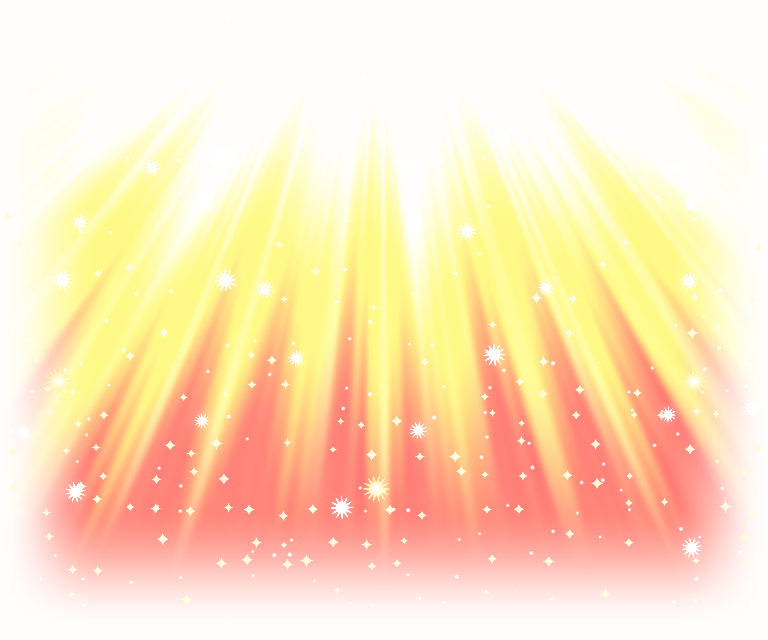
Give the GLSL for this background, as a Shadertoy shader.

```glsl
// Sunburst curtain: rays fan down from a point above the canvas, passing from
// white through yellow to coral, then fade to white at the sides and bottom.
// Layered sines in ray angle shape the streaks; hashed grids scatter sparkles.

float hash(vec2 cell) {
    return fract(sin(dot(cell, vec2(127.1, 311.7))) * 4375.85);
}

float bump(float x, float centre, float width) {
    float d = (x - centre) / width;
    return exp(-d * d);
}

// Thin streaks, roughly -1 to 1
float streaks(float angle) {
    return 0.35 * sin(angle * 47.0 + 1.3 + sin(angle * 19.0))
         + 0.30 * sin(angle * 89.0 + 2.0 * sin(angle * 23.0 + 1.0))
         + 0.22 * sin(angle * 163.0 + 2.5 * sin(angle * 31.0))
         + 0.13 * sin(angle * 241.0 + 0.7);
}

// Signed size of a four-pointed glint
float glint(vec2 q, float radius) {
    vec2 s = pow(abs(q) + 1e-5, vec2(0.65));
    return pow(s.x + s.y, 1.0 / 0.65) - radius;
}

// Signed size of a many-pointed burst
float burst(vec2 q, float radius, float points, float turn) {
    float spike = 0.5 + 0.5 * cos(atan(q.y, q.x) * points + turn);
    return length(q) - radius * mix(0.52, 1.0, spike * spike);
}

// One scattered layer; kind 0 = dots, 1 = glints, 2 = bursts
float sparkles(vec2 p, float size, float chance, int kind, float seed) {
    vec2 cell = floor(p / size);
    vec2 key = cell + seed;
    if (hash(key) > chance) return 0.0;
    vec2 jitter = vec2(hash(key + 17.3), hash(key + 41.9)) - 0.5;
    vec2 q = p - (cell + 0.5 + jitter * 0.58) * size;
    float vary = hash(key + 73.1);
    float edge = 1.0 / iResolution.y;
    float d = length(q) - mix(0.0018, 0.0030, vary);
    float halo = 0.0;
    if (kind == 1) d = glint(q, mix(0.006, 0.0105, vary));
    if (kind == 2) {
        d = burst(q, mix(0.012, 0.018, vary), 12.0, vary * 6.0);
        halo = 0.25 * exp(-dot(q, q) / 0.00018);
    }
    return max(1.0 - smoothstep(-edge, edge, d), halo);
}

void mainImage(out vec4 fragColor, in vec2 fragCoord) {
    vec2 uv = fragCoord / iResolution.xy;
    float aspect = iResolution.x / iResolution.y;
    vec2 p = vec2(uv.x * aspect, uv.y);
    float depth = 1.0 - uv.y;

    // Ray coordinates around the hidden light
    float slope = (uv.x - 0.497) * 1.202 / (1.22 - uv.y);
    float angle = atan(slope);
    float fine = streaks(angle);

    // Broad openings where white light reaches lower
    float centreGap = bump(slope, 0.08, 0.04);
    float leftGap = bump(slope, -0.52, 0.08);
    float rightGap = bump(slope, 0.92, 0.13);

    // White to yellow
    vec3 white = vec3(1.0, 0.998, 0.99);
    float yellowTop = 0.19 - 0.045 * cos(angle * 19.5) - 0.04 * abs(slope)
        + 0.13 * centreGap + 0.07 * leftGap + 0.09 * rightGap + 0.045 * fine;
    float yellowAmount = smoothstep(yellowTop, yellowTop + 0.24, depth);
    vec3 color = mix(white, vec3(1.0, 0.98, 0.53), yellowAmount);
    color = mix(color, white, 0.28 * smoothstep(0.0, 0.9, fine));

    // Yellow to coral, with long alternating tongues
    float coralTop = 0.46 - 0.09 * cos(43.3 * (slope + 0.073))
        + 0.07 * fine + 0.09 * centreGap + 0.11 * leftGap;
    float coralAmount = smoothstep(coralTop, coralTop + 0.32, depth);
    color = mix(color, vec3(1.0, 0.53, 0.48), coralAmount);
    color += vec3(0.0, 0.06, 0.03) * fine * coralAmount
        * (1.0 - smoothstep(0.75, 0.88, depth));

    // Soft white border
    float side = smoothstep(0.0, 0.13, min(uv.x, 1.0 - uv.x));
    float floorFade = smoothstep(0.015, 0.21, uv.y);
    color = mix(white, color, side * floorFade);

    // Scattered lights, denser towards the lower half
    float low = 1.0 - smoothstep(0.30, 0.78, uv.y);
    float band = smoothstep(0.02, 0.10, uv.y);
    float dots = sparkles(p, 0.037, 0.08 + 0.16 * low, 0, 3.0);
    float glints = sparkles(p, 0.046, 0.48 * low * band, 1, 29.0);
    float bursts = sparkles(p + 0.03, 0.105,
        0.36 * smoothstep(0.08, 0.14, uv.y) * (1.0 - smoothstep(0.72, 0.80, uv.y)), 2, 61.0);
    color = mix(color, vec3(1.0, 0.985, 0.87), glints);
    color = mix(color, vec3(1.0), max(dots, bursts));

    // Three golden bursts along a shallow arc
    for (float k = -1.0; k < 1.5; k += 1.0) {
        vec2 centre = vec2((0.49 + 0.414 * k) * aspect, 0.236 + 0.168 * k * k);
        vec2 q = p - centre;
        float edge = 1.5 / iResolution.y;
        float gold = 1.0 - smoothstep(-edge, edge, burst(q, 0.021, 14.0, k));
        color = mix(color, vec3(1.0, 0.96, 0.68), gold);
        color = mix(color, vec3(1.0), exp(-dot(q, q) / 0.00008));
    }

    fragColor = vec4(clamp(color, 0.0, 1.0), 1.0);
}
```
